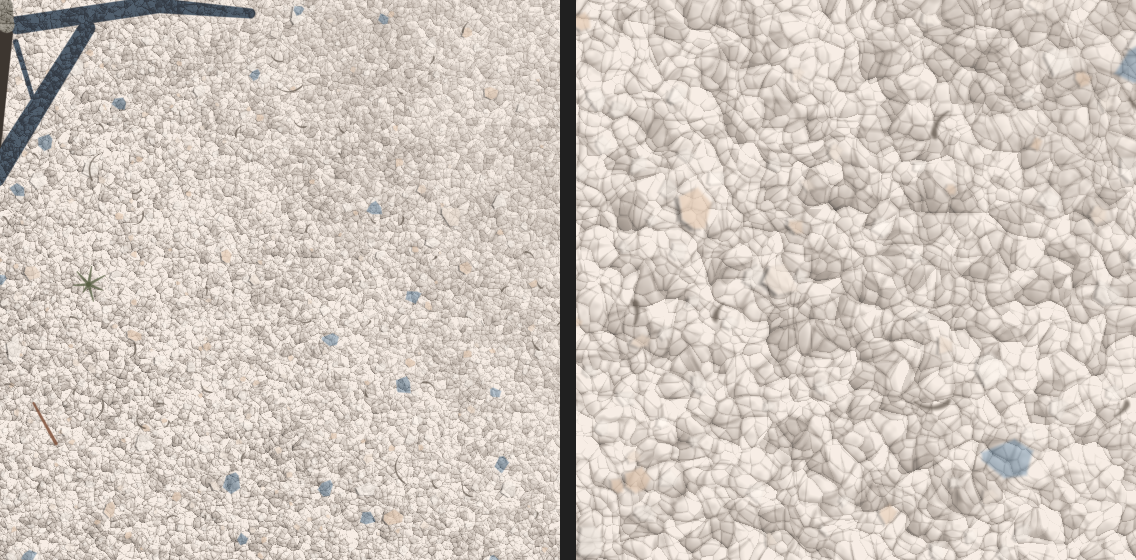
Left: the whole. Right: its middle third, enlarged.
Reproduce this texture procedurally as a three.js fragment shader.

```glsl
varying vec2 vUv;

const float COARSE_SCALE = 72.0;
const float FINE_SCALE = 135.0;
const float BASE_TONE = 0.825;
const float SOFT = 0.0016;
const vec2 LIGHT_DIR = vec2(0.6, 0.8);
const vec3 DARK_TINT = vec3(1.0, 0.935, 0.88);
const vec3 PALE_TINT = vec3(1.0, 0.96, 0.925);
const vec3 WHITE_STONE = vec3(0.93, 0.90, 0.87);
const vec3 TAN_STONE = vec3(0.86, 0.77, 0.69);
const vec3 BLUE_STONE = vec3(0.50, 0.57, 0.63);
const vec3 CREVICE = vec3(0.36, 0.32, 0.28);
const vec3 WEED = vec3(0.34, 0.37, 0.26);
const vec3 RUST = vec3(0.50, 0.32, 0.23);
const vec3 SHADE_DARK = vec3(0.19, 0.22, 0.26);
const vec3 SHADE_PALE = vec3(0.29, 0.35, 0.41);
const vec3 POLE = vec3(0.24, 0.21, 0.19);
const vec3 METAL = vec3(0.50, 0.48, 0.44);

float hash(vec2 p) { return fract(sin(dot(p, vec2(127.1, 311.7))) * 43758.5453); }
vec2 hash2(vec2 p) { return vec2(hash(p), hash(p + 57.3)); }

float noise(vec2 p) {
  vec2 i = floor(p), f = fract(p);
  f = f * f * (3.0 - 2.0 * f);
  return mix(mix(hash(i), hash(i + vec2(1, 0)), f.x),
             mix(hash(i + vec2(0, 1)), hash(i + vec2(1, 1)), f.x), f.y);
}

// Cellular grit: crack, grain tone, slope towards the light
vec3 grit(vec2 p) {
  vec2 nearest = vec2(0.0), id = vec2(0.0);
  float d1 = 9.0, d2 = 9.0;
  for (int i = 0; i < 9; i++) {
    float k = float(i);
    vec2 c = floor(p) + vec2(mod(k, 3.0), floor((k + 0.5) / 3.0)) - 1.0;
    vec2 offset = p - c - hash2(c);
    float d = length(offset);
    d2 = min(d2, max(d, d1));
    if (d < d1) { d1 = d; nearest = offset; id = c; }
  }
  return vec3(1.0 - smoothstep(0.0, 0.26, d2 - d1), hash(id + 9.1) - 0.5, dot(nearest, LIGHT_DIR));
}

// Angular stones in chosen cells: mask, dark rim, id
vec3 stones(vec2 p, float scale, float density, float seed) {
  vec2 q = mat2(0.83, 0.56, -0.56, 0.83) * p * scale + seed;
  vec2 cell = floor(q), pos = q - cell - 0.32 - 0.36 * hash2(cell + seed);
  float radius = mix(0.11, 0.24, hash(cell + 3.7)), d = -1.0, rim = -1.0;
  for (int i = 0; i < 6; i++) {
    float k = float(i), a = 1.0472 * (k + 0.7 * hash(cell + k));
    vec2 dir = vec2(cos(a), sin(a));
    float r = radius * mix(0.6, 1.15, hash(cell + k + 21.0));
    d = max(d, dot(pos, dir) - r);
    rim = max(rim, dot(pos + 0.045 * LIGHT_DIR, dir) - r);
  }
  vec2 masks = 1.0 - smoothstep(-SOFT * scale, SOFT * scale, vec2(d, rim));
  return vec3(masks * step(hash(cell + seed + 5.0), density), hash(cell + 8.3));
}

// Tapered stroke between two points
float stroke(vec2 p, vec2 a, vec2 b, float ra, float rb) {
  vec2 ab = b - a;
  float t = clamp(dot(p - a, ab) / dot(ab, ab), 0.0, 1.0);
  return 1.0 - smoothstep(-SOFT, SOFT, length(p - a - ab * t) - mix(ra, rb, t));
}

// Short bent twigs and dark crevices
float twigs(vec2 p, float scale, float density) {
  vec2 q = p * scale, cell = floor(q), pos = q - cell - 0.35 - 0.3 * hash2(cell + 31.0);
  float a = 6.2832 * hash(cell + 2.0);
  pos = mat2(cos(a), sin(a), -sin(a), cos(a)) * pos;
  pos.y += pos.x * pos.x * 2.0;
  vec2 end = vec2(mix(0.07, 0.24, hash(cell + 6.0)) / scale, 0.0);
  return step(hash(cell + 12.0), density) * stroke(pos / scale, -end, end, 0.002, 0.0004);
}

void main() {
  vec2 p = vUv;
  float rough = 1.0 - smoothstep(0.4, 1.5, p.x + 0.65 * p.y);

  // Sandy ground
  vec2 warped = p + 0.009 * (vec2(noise(p * 55.0), noise(p * 55.0 + 40.0)) - 0.5);
  vec3 coarse = grit(warped * COARSE_SCALE), fine = grit(warped * FINE_SCALE + 17.0);
  float relief = dot(coarse - vec3(0.4, 0.0, 0.0), vec3(-0.13, 0.20, 0.14))
               + dot(fine - vec3(0.4, 0.0, 0.0), vec3(-0.10, 0.14, 0.09)) + 0.1 * (noise(p * 260.0) - 0.5);
  float blotch = 0.6 * noise(p * 6.0) + 0.4 * noise(p * 19.0) - 0.5;
  float tone = clamp(BASE_TONE + 0.09 * blotch + mix(0.62, 1.05, rough) * relief, 0.4, 0.97);
  vec3 color = tone * mix(DARK_TINT, PALE_TINT, smoothstep(0.6, 0.95, tone));

  // Pale stones of three sizes, then sparse blue ones
  for (int i = 0; i < 3; i++) {
    float k = float(i);
    vec3 s = stones(p, 42.0 - 14.0 * k, mix(0.08, 0.40 - 0.08 * k, rough), 11.0 + 23.0 * k);
    color *= 1.0 - 0.32 * s.y * (1.0 - s.x);
    color = mix(color, mix(WHITE_STONE, TAN_STONE, smoothstep(0.65, 0.95, s.z)) + 0.25 * relief, 0.85 * s.x);
  }
  vec3 blue = stones(p, 13.0, 0.13, 83.0);
  color = mix(color, BLUE_STONE + 0.15 * (blue.z - 0.5) + 0.5 * relief, 0.8 * blue.x);

  // Litter: twigs, a rusty stick and a small weed
  color = mix(color, CREVICE, 0.7 * max(twigs(p, 9.0, 0.16), twigs(p + 0.37, 17.0, 0.14)));
  color = mix(color, RUST, 0.85 * stroke(p, vec2(0.06, 0.28), vec2(0.1, 0.208), 0.002, 0.003));
  for (int i = 0; i < 7; i++) {
    float a = 0.9 * float(i) + 0.5;
    vec2 root = vec2(0.158, 0.492), tip = root + mix(0.015, 0.04, hash(vec2(a, 2.0))) * vec2(cos(a), sin(a));
    color = mix(color, WEED, 0.8 * stroke(p, root, tip, 0.003, 0.001));
  }

  // Shadow of the stand, then the stand in the corner
  float shade = stroke(p, vec2(0.03, 0.955), vec2(0.28, 0.992), 0.016, 0.016);
  shade = max(shade, stroke(p, vec2(0.26, 0.992), vec2(0.447, 0.976), 0.014, 0.009));
  shade = max(shade, stroke(p, vec2(0.155, 0.95), vec2(-0.01, 0.685), 0.015, 0.020));
  shade = max(shade, stroke(p, vec2(0.028, 0.925), vec2(0.06, 0.82), 0.005, 0.004));
  color = mix(color, mix(SHADE_DARK, SHADE_PALE, smoothstep(0.72, 0.98, tone)), 0.96 * shade);
  color = mix(color, POLE, stroke(p, vec2(0.011, 0.94), vec2(-0.006, 0.74), 0.012, 0.008));
  color = mix(color, METAL + 0.8 * relief, stroke(p, vec2(0.0, 0.985), vec2(0.012, 0.955), 0.024, 0.014));
  gl_FragColor = vec4(color, 1.0);
}
```
